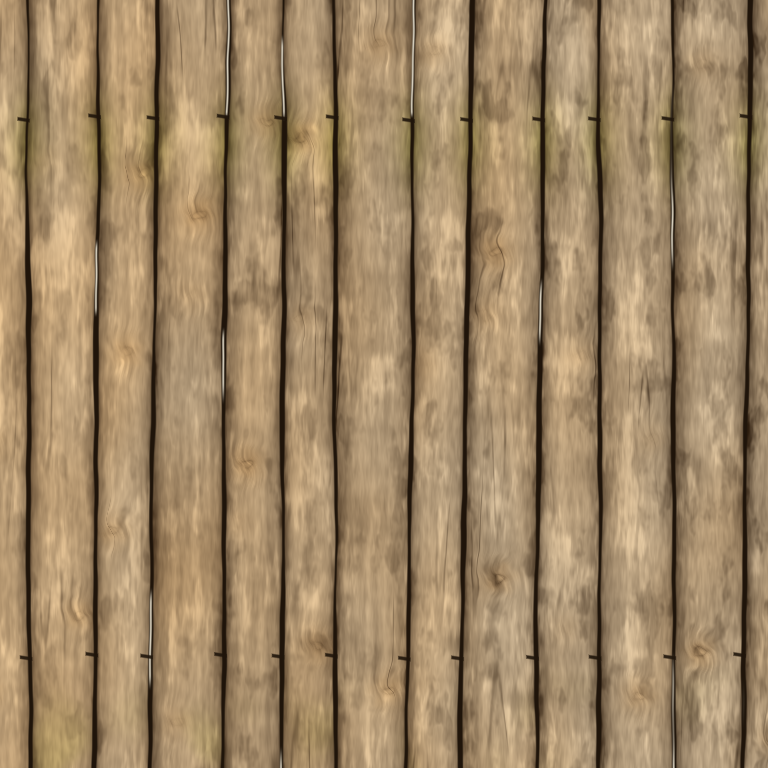
Write a Shadertoy shader that draws this texture.

```glsl
// Palisade of thirteen weathered upright logs with dark gaps and two rows of wire ties.

#define EDGE_WOBBLE 0.006
#define GAP_HALF_WIDTH 0.0024
#define GRAIN_STRENGTH 0.20
#define FLAKE_STRENGTH 0.26
#define BARE_STRENGTH 0.15
#define KNOT_RADIUS 0.016
#define TIE_HIGH 0.845
#define TIE_LOW 0.144

const int LOGS = 13;
const vec3 DARK_BARK = vec3(0.17, 0.11, 0.055);
const vec3 PALE_WOOD = vec3(0.81, 0.715, 0.58);
const vec3 GAP_SHADE = vec3(0.12, 0.08, 0.04);
const vec3 DAYLIGHT = vec3(0.84, 0.81, 0.74);

// Boundaries between logs: position at the bottom and at the top.
const vec2 EDGES[14] = vec2[](
    vec2(-0.05, -0.05), vec2(0.039, 0.035), vec2(0.124, 0.128), vec2(0.194, 0.206),
    vec2(0.290, 0.296), vec2(0.367, 0.370), vec2(0.437, 0.436), vec2(0.530, 0.540),
    vec2(0.599, 0.615), vec2(0.697, 0.708), vec2(0.780, 0.781), vec2(0.878, 0.875),
    vec2(0.966, 0.978), vec2(1.05, 1.06));

vec2 hash2(vec2 p) {
    p = vec2(dot(p, vec2(127.1, 311.7)), dot(p, vec2(269.5, 183.3)));
    return fract(sin(p) * 43758.5);
}

float cornerSlope(vec2 cell, vec2 offset, vec2 f) {
    return dot(hash2(cell + offset) * 2.0 - 1.0, f - offset);
}

float gradientNoise(vec2 p) {
    vec2 i = floor(p), f = p - i;
    vec2 w = f * f * f * (f * (f * 6.0 - 15.0) + 10.0);
    return mix(mix(cornerSlope(i, vec2(0, 0), f), cornerSlope(i, vec2(1, 0), f), w.x),
               mix(cornerSlope(i, vec2(0, 1), f), cornerSlope(i, vec2(1, 1), f), w.x), w.y);
}

float fbm(vec2 p) {
    float sum = 0.0, amp = 1.0;
    for (int k = 0; k < 4; k++) {
        sum += amp * gradientNoise(p);
        p = p * 2.03 + 17.3;
        amp *= 0.55;
    }
    return sum;
}

float edgeX(int i, float y) {
    float id = float(i) * 7.37;
    return mix(EDGES[i].x, EDGES[i].y, y)
         + EDGE_WOBBLE * gradientNoise(vec2(id, y * 5.0 + id))
         + 0.35 * EDGE_WOBBLE * gradientNoise(vec2(id + 3.5, y * 19.0));
}

void mainImage(out vec4 fragColor, in vec2 fragCoord) {
    vec2 uv = fragCoord / iResolution.xy;
    float px = 1.0 / min(iResolution.x, iResolution.y);

    // Find the log and its bounds.
    int log_ = 0;
    for (int i = 1; i < LOGS; i++) if (uv.x > edgeX(i, uv.y)) log_ = i;
    float left = edgeX(log_, uv.y), right = edgeX(log_ + 1, uv.y);
    float across = 2.0 * (uv.x - left) / (right - left) - 1.0;
    bool nearLeft = across < 0.0;
    int gap = nearLeft ? log_ : log_ + 1;
    float fromGap = uv.x - (nearLeft ? left : right);
    float d = abs(fromGap);
    float id = float(log_), gapId = float(gap);
    vec2 seed = hash2(vec2(id, 4.0));

    // Knots bend the grain around them.
    vec2 local = vec2(uv.x - 0.5 * (left + right), uv.y);
    vec2 q = local;
    float knotDark = 0.0, knotWarm = 0.0;
    for (int k = 0; k < 3; k++) {
        vec2 h = hash2(vec2(id + 0.5, float(k) * 3.1 + 9.0));
        vec2 r = (local - vec2((h.x - 0.5) * 0.05, (float(k) + h.y) / 3.0)) / KNOT_RADIUS;
        r += 0.5 * vec2(gradientNoise(uv * 70.0), gradientNoise(uv * 70.0 + 31.0));
        float reach = exp(-dot(r, r) * 0.6), size = hash2(h * 50.0).x;
        q += KNOT_RADIUS * reach * size * vec2(r.y, -r.x);
        knotDark += size * size * exp(-4.0 * abs(length(r * vec2(1.0, 1.4)) - 0.45));
        knotWarm += size * reach;
    }
    q += id * vec2(3.17, 5.71);

    // Roundness, fibres, flaking bark, bare patches and cracks.
    float age = mix(0.45, 1.05, uv.x) * mix(0.75, 1.2, seed.x);
    float fibre = fbm(q * vec2(95.0, 11.0)) + 0.6 * gradientNoise(q * vec2(210.0, 55.0));
    float flake = smoothstep(0.10, 0.42, fbm(q * vec2(30.0, 12.0)) + 0.15 * fibre);
    float bare = smoothstep(0.05, 0.45, fbm(q * vec2(21.0, 7.0) + 40.0) + 0.25 * fibre);
    float crack = 1.0 - smoothstep(0.0, 0.05, abs(gradientNoise(q * vec2(42.0, 2.5) + 8.0)));
    crack *= smoothstep(0.05, 0.35, gradientNoise(q * vec2(16.0, 6.0) + 70.0));
    float tone = 0.87 + 0.07 * (seed.y - 0.5) - 0.06 * uv.x;
    tone -= 0.34 * pow(abs(across - 0.06), 3.0) + 0.24 * exp(-d / 0.006);
    tone += GRAIN_STRENGTH * fibre + 0.12 * fbm(q * vec2(9.0, 4.0) + 90.0);
    tone += BARE_STRENGTH * bare - FLAKE_STRENGTH * age * flake;
    tone -= 0.25 * crack + 0.3 * knotDark;
    vec3 color = mix(DARK_BARK, PALE_WOOD, clamp(tone, 0.0, 1.12));

    // Warm stains, and green algae by the gaps near the ties.
    float warmth = 0.5 - 0.45 * uv.x + 0.6 * gradientNoise(q * vec2(10.0, 4.0) + 20.0) + 0.6 * knotWarm;
    color *= mix(vec3(1.0), vec3(1.06, 0.97, 0.83), clamp(warmth, 0.0, 1.0));
    float algae = exp(-d / 0.014) * exp(-pow((uv.y - TIE_HIGH + 0.03) / 0.06, 2.0));
    algae += 0.4 * smoothstep(0.15, 0.0, uv.y) * smoothstep(0.0, 0.4, gradientNoise(q * 9.0));
    color *= mix(vec3(1.0), vec3(0.90, 0.96, 0.68), clamp(algae, 0.0, 1.0));

    // Gaps, some showing slivers of daylight.
    float halfGap = GAP_HALF_WIDTH * (1.0 + 1.3 * gradientNoise(vec2(gapId * 4.3, uv.y * 6.0)));
    float lit = smoothstep(0.27, 0.33, gradientNoise(vec2(gapId * 5.13, uv.y * 4.0 + gapId)));
    if (gap % 3 == 1 && abs(gapId - 5.5) < 3.0) lit = max(lit, smoothstep(TIE_HIGH, TIE_HIGH + 0.01, uv.y));
    float sliver = lit * (1.0 - smoothstep(0.0012 - px, 0.0012 + px, abs(fromGap + 0.0006)));
    color = mix(color, GAP_SHADE, 1.0 - smoothstep(halfGap - px, halfGap + px, d));
    color = mix(color, DAYLIGHT, sliver);

    // Wire ties poke out to the left of each gap.
    float tieY = (uv.y > 0.5 ? TIE_HIGH : TIE_LOW) + 0.006 * (hash2(vec2(gapId, 2.0)).x - 0.5);
    vec2 box = abs(vec2(fromGap + 0.005, uv.y - tieY + 0.15 * fromGap)) - vec2(0.008, 0.0022);
    color = mix(color, GAP_SHADE, 0.9 * (1.0 - smoothstep(-px, px, max(box.x, box.y))));
    fragColor = vec4(color, 1.0);
}
```
